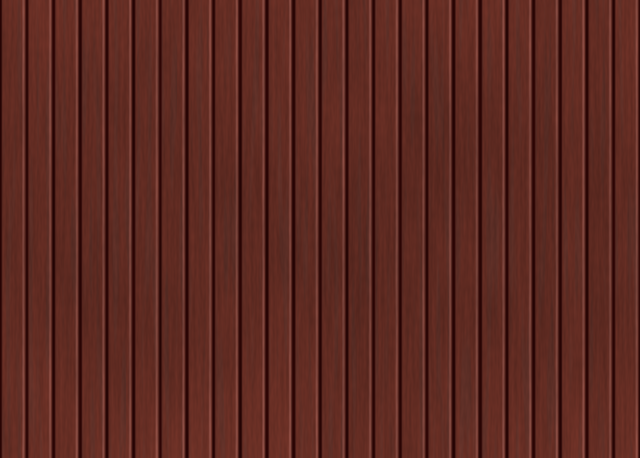
This texture is drawn by a WebGL 1 fragment shader. Its source:

```glsl
precision highp float;
// Dark red vertical wood siding: a row of equal planks parted by dark grooves,
// each with a lit bevel on its right edge. Stretched gradient noise gives the
// grain, and per-plank hashes plus slow noise vary the tone and the grooves.

uniform vec2 u_resolution;

#define PLANKS 24.0
#define GROOVE_HALF_WIDTH 0.046
#define GROOVE_OFFSET 0.012
#define GROOVE_SOFTNESS 0.038
#define GROOVE_VARIATION 0.016
#define BEVEL_POSITION -0.122
#define BEVEL_HALF_WIDTH 0.038
#define GRAIN_STRENGTH 0.12
#define PLANK_VARIATION 0.07
#define BROAD_VARIATION 0.08
#define END_LIGHT 0.10

const vec3 FACE_COLOR = vec3(0.382, 0.170, 0.133);
const vec3 DULL_COLOR = vec3(0.362, 0.180, 0.148);
const vec3 BEVEL_COLOR = vec3(0.515, 0.290, 0.255);
const vec3 SHADE_COLOR = vec3(0.290, 0.120, 0.100);
const vec3 GROOVE_COLOR = vec3(0.155, 0.014, 0.012);

float hash(vec2 p) {
  vec3 q = fract(vec3(p.xyx) * 0.1031);
  q += dot(q, q.yzx + 33.33);
  return fract((q.x + q.y) * q.z);
}

float cornerSlope(vec2 cell, vec2 offset) {
  float angle = 6.28319 * hash(cell);
  return dot(vec2(cos(angle), sin(angle)), offset);
}

float gradientNoise(vec2 p) {
  vec2 cell = floor(p);
  vec2 f = fract(p);
  vec2 w = f * f * f * (f * (f * 6.0 - 15.0) + 10.0);
  vec2 e = vec2(1.0, 0.0);
  float low = mix(cornerSlope(cell, f), cornerSlope(cell + e, f - e), w.x);
  float high = mix(cornerSlope(cell + e.yx, f - e.yx),
                   cornerSlope(cell + 1.0, f - 1.0), w.x);
  return mix(low, high, w.y);
}

// Soft stripe around zero, with edges of the given softness.
float stripe(float d, float halfWidth, float softness) {
  return 1.0 - smoothstep(halfWidth - softness, halfWidth + softness, abs(d));
}

void main() {
  vec2 uv = gl_FragCoord.xy / u_resolution;
  float x = uv.x * PLANKS;
  float pixel = PLANKS / u_resolution.x;
  float softness = max(GROOVE_SOFTNESS, 0.75 * pixel);

  // Signed distance to the nearest seam, in plank widths.
  float seam = fract(x + 0.5) - 0.5;
  float plank = floor(x);
  float seamIndex = floor(x + 0.5);

  // Long fibres at two scales, and broad uneven tone.
  float fibre = gradientNoise(uv * vec2(211.0, 7.0) + 17.3);
  fibre += 0.6 * gradientNoise(uv * vec2(307.0, 43.0) + 61.7);
  float tone = gradientNoise(uv * vec2(113.0, 3.0) + 5.1);
  float broad = gradientNoise(uv * vec2(5.0, 3.0) + 31.4);

  // Plank face, lighter towards the top and bottom.
  vec3 color = mix(FACE_COLOR, DULL_COLOR, smoothstep(0.0, 0.35, tone));
  float ends = pow(abs(2.0 * uv.y - 1.0), 2.0);
  float light = 1.0 + GRAIN_STRENGTH * fibre + END_LIGHT * (ends - 0.35);
  light += BROAD_VARIATION * broad;
  light += PLANK_VARIATION * (hash(vec2(plank, 7.0)) - 0.5);
  color *= light;

  // Lit bevel left of the seam, soft shade around it, then the groove.
  float grooveDistance = seam - GROOVE_OFFSET;
  float grooveWidth = GROOVE_HALF_WIDTH
      + GROOVE_VARIATION * (hash(vec2(seamIndex, 19.0)) - 0.5);
  float bevel = stripe(seam - BEVEL_POSITION, BEVEL_HALF_WIDTH, softness);
  float shade = stripe(grooveDistance, grooveWidth + 0.028, softness);
  float groove = stripe(grooveDistance, grooveWidth, softness);
  color = mix(color, BEVEL_COLOR * light, 0.9 * bevel);
  color = mix(color, SHADE_COLOR, shade);
  color = mix(color, GROOVE_COLOR * (1.0 + 0.25 * tone), groove);

  gl_FragColor = vec4(color, 1.0);
}
```
